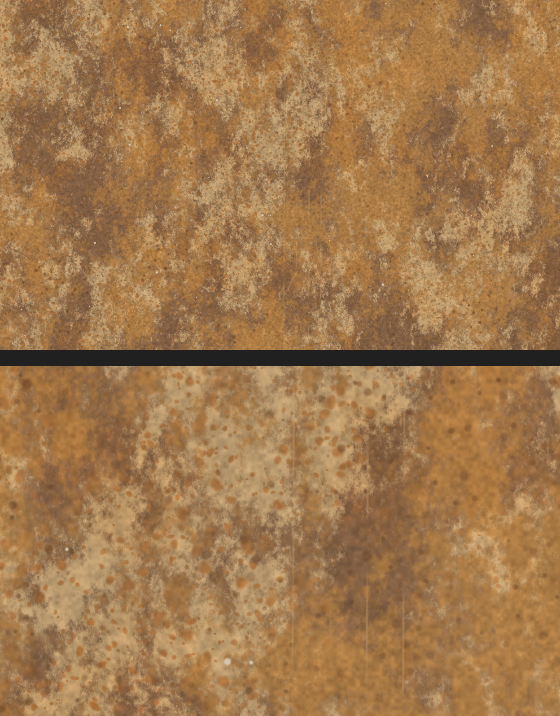
Top, the full canvas; bottom, a detail of the centre.
Give the GLSL for this texture, as a Shadertoy shader.

```glsl
// Weathered rusty sheet metal: ochre and brown stains, pale worn patches, rust spots, scratches.

float hash(vec2 p) {
    vec3 q = fract(vec3(p.xyx) * 0.1031);
    q += dot(q, q.yzx + 33.33);
    return fract((q.x + q.y) * q.z);
}

vec2 hash2(vec2 p) {
    return vec2(hash(p + 17.0), hash(p + 71.0));
}

float noise(vec2 p) {
    vec2 i = floor(p), f = fract(p);
    f = f * f * (3.0 - 2.0 * f);
    return mix(mix(hash(i), hash(i + vec2(1, 0)), f.x),
               mix(hash(i + vec2(0, 1)), hash(i + vec2(1, 1)), f.x), f.y);
}

float fbm(vec2 p, float gain) {
    float sum = 0.0, total = 0.0, amp = 1.0;
    for (int i = 0; i < 6; i++) {
        sum += amp * noise(p);
        total += amp;
        amp *= gain;
        p = mat2(0.8, 0.6, -0.6, 0.8) * p * 2.03 + 19.7;
    }
    return sum / total;
}

// Soft elliptical region that steers the large stains
float region(vec2 p, vec2 center, vec2 radius) {
    vec2 q = (p - center) / radius;
    return exp(-dot(q, q));
}

// Scattered round spots with random size; share is the fraction of filled cells
float spots(vec2 p, float share) {
    vec2 cell = floor(p);
    float mask = 0.0;
    for (int y = -1; y <= 1; y++)
    for (int x = -1; x <= 1; x++) {
        vec2 id = cell + vec2(x, y);
        float radius = 0.18 + 0.3 * pow(hash(id + 5.0), 2.0);
        float d = length(p - id - hash2(id));
        mask = max(mask, step(hash(id + 43.0), share) * smoothstep(radius, radius * 0.35, d));
    }
    return mask;
}

float segment(vec2 p, vec2 a, vec2 b) {
    vec2 pa = p - a, ba = b - a;
    return length(pa - ba * clamp(dot(pa, ba) / dot(ba, ba), 0.0, 1.0));
}

void mainImage(out vec4 fragColor, in vec2 fragCoord) {
    vec2 p = fragCoord / iResolution.y;
    float pixel = 1.0 / iResolution.y;

    vec3 ochre = vec3(0.68, 0.49, 0.275);
    vec3 brown = vec3(0.49, 0.36, 0.258);
    vec3 pale  = vec3(0.745, 0.625, 0.45);
    vec3 rust  = vec3(0.61, 0.38, 0.18);

    // Warped coordinates, stretched vertically
    vec2 warp = vec2(fbm(p * 5.0, 0.5), fbm(p * 5.0 + 40.0, 0.5)) - 0.5;
    vec2 q = (p + 0.1 * warp) * vec2(1.0, 0.65);
    vec2 r = p + 0.2 * warp;
    float fine = fbm(p * vec2(40.0, 30.0) + 8.0, 0.8) - 0.5;

    // Brown stains
    float stain = fbm(q * 8.0 + 3.0, 0.7) + 0.75 * fine;
    stain += 0.13 * region(r, vec2(0.27, 0.55), vec2(0.15, 0.38));
    stain += 0.10 * region(r, vec2(0.45, 0.78), vec2(0.14, 0.2));
    stain += 0.08 * region(r, vec2(0.9, 0.25), vec2(0.18, 0.4));
    stain += 0.06 * region(r, vec2(1.4, 0.5), vec2(0.2, 0.5));
    stain -= 0.13 * region(r, vec2(1.07, 0.8), vec2(0.16, 0.25));
    stain -= 0.10 * region(r, vec2(1.55, 0.95), vec2(0.15, 0.2));
    vec3 color = mix(ochre, brown, smoothstep(0.37, 0.67, stain));

    // Pale worn patches with ragged edges
    float worn = fbm(q * 10.0 + 27.0, 0.7) + 0.9 * fine;
    worn += 0.20 * region(r, vec2(0.03, 0.5), vec2(0.14, 0.36));
    worn += 0.12 * region(r, vec2(0.66, 0.55), vec2(0.13, 0.4));
    worn += 0.14 * region(r, vec2(0.42, 0.08), vec2(0.15, 0.14));
    worn += 0.05 * region(r, vec2(1.3, 0.4), vec2(0.22, 0.25));
    worn -= 0.08 * region(r, vec2(0.25, 0.55), vec2(0.12, 0.3));
    float wornMask = smoothstep(0.47, 0.77, worn);
    color = mix(color, pale, 0.85 * wornMask);

    // Orange rust spots, strongest on the worn metal
    vec2 ragged = p + 0.004 * vec2(noise(p * 110.0), noise(p * 110.0 + 31.0));
    float spotMask = max(spots(ragged * 52.0, 0.55), 0.85 * spots(ragged * 95.0 + 7.0, 0.5));
    float leftSide = smoothstep(1.3, 0.5, p.x);
    color = mix(color, rust, spotMask * (0.14 + 0.2 * leftSide + 0.45 * wornMask));
    float pits = spots(p * 64.0 + 50.0, 0.2) * noise(p * 9.0);
    color = mix(color, vec3(0.40, 0.26, 0.16), 0.6 * pits);

    // Mottling and fine grain
    float grain = noise(p * 150.0) + noise(p * 270.0 + 9.0) - 1.0;
    color *= 1.015 + 0.14 * grain + 0.3 * fine;
    float tint = smoothstep(0.45, 0.65, fbm(p * 9.0 + 60.0, 0.5));
    color *= mix(vec3(1.0), vec3(1.02, 0.99, 0.94), tint);

    // Long faint vertical scratches and short slanted ones
    float scratch = 0.0;
    for (int i = 0; i < 16; i++) {
        float k = float(i);
        vec2 a = hash2(vec2(k, 3.0)) * vec2(1.6, 1.0);
        vec2 b = a + vec2(0.07, 0.14) * (0.4 + hash(vec2(k, 9.0)));
        if (i < 4) {
            a = vec2(0.81 + 0.035 * k, -0.1);
            b = a + vec2(0.004, 0.5 + 0.5 * hash(vec2(k, 12.0)));
        }
        float line = smoothstep(0.0008 + pixel, 0.0, segment(p, a, b));
        scratch = max(scratch, line * smoothstep(0.25, 0.7, noise(p * 24.0 + k)));
    }
    color = mix(color, vec3(0.76, 0.62, 0.43), 0.4 * scratch);

    // Rare chips of bare metal
    color = mix(color, vec3(0.88, 0.84, 0.77), 0.8 * spots(p * 95.0 + 90.0, 0.002));

    fragColor = vec4(clamp(color, 0.0, 1.0), 1.0);
}
```
